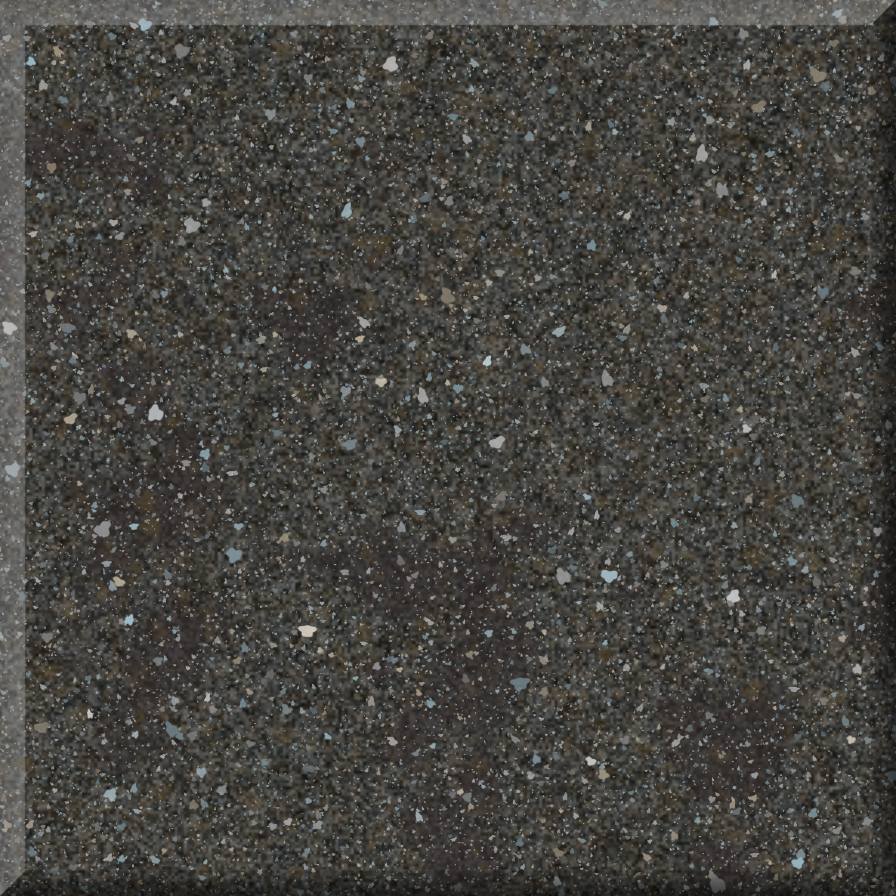
This texture is drawn by a WebGL 2 fragment shader. Its source:

```glsl
#version 300 es
precision highp float;
// Dark speckled stone tile: mottled olive-grey ground with soft brown and
// maroon stains, several sizes of scattered pale and bluish chips, and a
// bevelled rim lit from the upper left.

uniform vec2 u_resolution;
out vec4 fragColor;

// Integer hash: three independent values in 0..1 per cell and seed
vec3 hash3(vec2 cell, int seed) {
    uvec3 v = uvec3(ivec3(ivec2(cell) + 64, seed));
    v = v * 1664525u + 1013904223u;
    v.x += v.y * v.z; v.y += v.z * v.x; v.z += v.x * v.y;
    v ^= v >> 16u;
    v.x += v.y * v.z; v.y += v.z * v.x; v.z += v.x * v.y;
    return vec3(v >> 8u) / 16777216.0;
}

float valueNoise(vec2 p, int seed) {
    vec2 i = floor(p), f = fract(p);
    f = f * f * (3.0 - 2.0 * f);
    float low = mix(hash3(i, seed).x, hash3(i + vec2(1, 0), seed).x, f.x);
    float high = mix(hash3(i + vec2(0, 1), seed).x, hash3(i + vec2(1, 1), seed).x, f.x);
    return mix(low, high, f.y);
}

// Jittered grid of irregular ovals: rgb = random values of the chip, a = coverage
vec4 chips(vec2 uv, float cells, float density, vec2 radii, float softness, int seed) {
    vec2 p = uv * cells, home = floor(p);
    float blur = cells * max(softness, 0.7 / u_resolution.y);
    vec4 best = vec4(0.0);
    for (int j = -1; j <= 1; j++) {
        for (int i = -1; i <= 1; i++) {
            vec2 cell = home + vec2(i, j);
            vec3 place = hash3(cell, seed);
            if (place.z > density) continue;
            vec3 shape = hash3(cell, seed + 1);
            vec2 d = p - cell - place.xy;
            float turn = shape.x * 6.2832;
            d = mat2(cos(turn), -sin(turn), sin(turn), cos(turn)) * d;
            d *= vec2(1.0, 1.0 + 0.8 * shape.y);
            float theta = atan(d.y, d.x + 1e-5);
            float radius = mix(radii.x, radii.y, shape.z * shape.z);
            radius *= 1.0 + 0.16 * sin(3.0 * theta + turn) + 0.1 * sin(5.0 * theta);
            float cover = 1.0 - smoothstep(-blur, blur, length(d) - radius);
            if (cover > best.a) best = vec4(hash3(cell, seed + 2), cover);
        }
    }
    return best;
}

// Chip tint from cool blue-grey through neutral to warm cream
vec3 chipTint(float pick) {
    vec3 cool = mix(vec3(0.84, 1.0, 1.06), vec3(1.0), smoothstep(0.1, 0.6, pick));
    return mix(cool, vec3(1.08, 1.0, 0.87), smoothstep(0.7, 0.95, pick));
}

void main() {
    vec2 uv = gl_FragCoord.xy / u_resolution;

    // Ground: fine mottling with a slight hue drift
    float grain = 0.22 * (valueNoise(uv * 290.0, 1) - 0.5)
                + 0.13 * (valueNoise(uv * 150.0, 2) - 0.5)
                + 0.04 * (valueNoise(uv * 40.0, 3) - 0.5);
    vec3 color = vec3(0.252, 0.247, 0.228) + grain;
    color += vec3(0.035, 0.005, -0.03) * (valueNoise(uv * 85.0, 4) - 0.5);

    // Broad maroon shadows and small brown stains
    float shadow = 0.7 * valueNoise(uv * 6.0, 5) + 0.3 * valueNoise(uv * 24.0, 6);
    color = mix(color, vec3(0.19, 0.165, 0.165), 0.55 * smoothstep(0.66, 0.82, shadow));
    vec4 stain = chips(uv, 42.0, 0.4, vec2(0.15, 0.5), 0.005, 10);
    color = mix(color, vec3(0.36, 0.29, 0.18), stain.a * (0.1 + 0.4 * stain.x));
    vec4 pit = chips(uv, 120.0, 0.3, vec2(0.2, 0.45), 0.0015, 20);
    color = mix(color, vec3(0.17, 0.16, 0.155), 0.6 * pit.a);

    // Pale chips, from dust to the few largest
    vec4 dust = chips(uv, 215.0, 0.24, vec2(0.18, 0.42), 0.0009, 30);
    color = mix(color, chipTint(dust.y) * (0.4 + 0.32 * dust.x), 0.8 * dust.a);
    vec4 small = chips(uv, 120.0, 0.28, vec2(0.14, 0.38), 0.001, 40);
    color = mix(color, chipTint(small.y) * (0.36 + 0.34 * small.x), 0.85 * small.a);
    vec4 medium = chips(uv, 62.0, 0.18, vec2(0.13, 0.36), 0.0012, 50);
    color = mix(color, chipTint(medium.y) * (0.42 + 0.3 * medium.x), 0.85 * medium.a);
    vec4 large = chips(uv, 30.0, 0.1, vec2(0.14, 0.3), 0.0014, 60);
    color = mix(color, chipTint(large.y) * (0.48 + 0.36 * large.x * large.x), 0.9 * large.a);

    // Bevel: light left and top, dark right and bottom, mitred corners
    float px = 1.0 / u_resolution.y;
    float litEdge = min(uv.x, 1.0 - uv.y);
    float darkEdge = min(1.0 - uv.x, uv.y);
    float litSide = smoothstep(-px, px, darkEdge - litEdge);
    float rim = 1.0 - smoothstep(0.028 - px, 0.028 + px, min(litEdge, darkEdge));
    vec3 lit = mix(color, vec3(0.66), 0.33 + 0.08 * smoothstep(0.0, 0.028, litEdge));
    vec3 dark = color * mix(0.5, 0.85, smoothstep(0.0, 0.028, darkEdge));
    color = mix(color, mix(dark, lit, litSide), rim);

    fragColor = vec4(clamp(color, 0.0, 1.0), 1.0);
}
```
